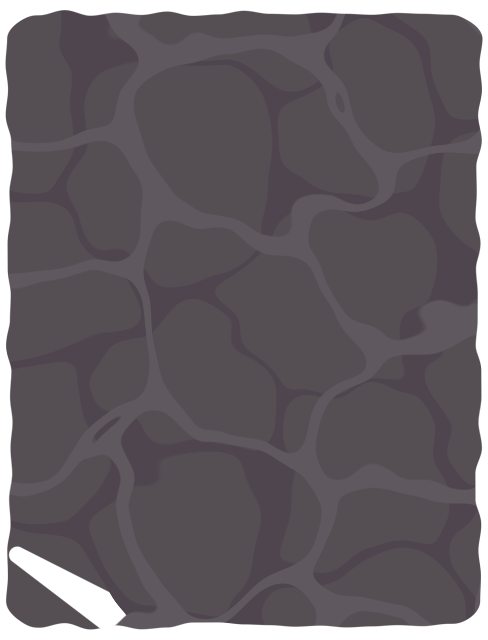
Give the GLSL for this texture, as a Shadertoy shader.

```glsl
// A dark stone slab with a wavy rim, crossed by pale and dark veins.
// Veins are the softened borders of warped, staggered Voronoi cells; small
// lens-shaped holes open on some borders, and a pale chip cuts one corner.

const vec3 PAPER = vec3(1.0);
const vec3 STONE = vec3(0.334, 0.308, 0.331);
const vec3 DARK_VEIN = vec3(0.310, 0.272, 0.306);
const vec3 PALE_VEIN = vec3(0.373, 0.345, 0.371);
const float CELL = 0.27;

vec2 hash2(vec2 p) {
    vec3 h = fract(p.xyx * vec3(0.1031, 0.1030, 0.0973));
    h += dot(h, h.yzx + 33.33);
    return fract((h.xx + h.yz) * h.zy);
}

vec2 noise2(vec2 p) {
    vec2 i = floor(p), f = fract(p);
    f = f * f * (3.0 - 2.0 * f);
    vec2 low = mix(hash2(i), hash2(i + vec2(1, 0)), f.x);
    vec2 high = mix(hash2(i + vec2(0, 1)), hash2(i + vec2(1, 1)), f.x);
    return mix(low, high, f.y);
}

float softMin(float a, float b, float k) {
    float h = max(k - abs(a - b), 0.0) / k;
    return min(a, b) - 0.25 * h * h * k;
}

float ellipse(vec2 p, vec2 radii) {
    return (length(p / radii) - 1.0) * min(radii.x, radii.y);
}

// Jittered cell centre; every other column is shifted by half a cell
vec2 cellCentre(vec2 cell, float seed) {
    float stagger = 0.5 * mod(cell.x, 2.0);
    return cell + vec2(0.5, 0.5 + stagger) + 0.5 * (hash2(cell + seed) - 0.5);
}

// Distance to the cell borders, with rounded corners
float borderDistance(vec2 p, float seed) {
    vec2 home = floor(p), nearest = vec2(0);
    float best = 1e5;
    for (int y = -2; y <= 2; y++)
    for (int x = -2; x <= 2; x++) {
        vec2 toCentre = cellCentre(home + vec2(x, y), seed) - p;
        float d = dot(toCentre, toCentre);
        if (d < best) { best = d; nearest = toCentre; }
    }
    float sum = 1e-9;
    for (int y = -2; y <= 2; y++)
    for (int x = -2; x <= 2; x++) {
        vec2 toCentre = cellCentre(home + vec2(x, y), seed) - p;
        vec2 gap = toCentre - nearest;
        if (dot(gap, gap) > 1e-5)
            sum += exp(-17.0 * dot(0.5 * (toCentre + nearest), normalize(gap)));
    }
    return -log(sum) / 17.0;
}

// Swells the vein around a share of the borders and opens a lens in each
float addLenses(vec2 p, float vein, float seed, float share) {
    vec2 home = floor(p);
    float hole = 1e5;
    for (int y = -2; y <= 1; y++)
    for (int x = -2; x <= 1; x++) {
        vec2 cell = home + vec2(x, y);
        vec2 pick = hash2(cell + seed + 71.0);
        if (pick.x > share) continue;
        vec2 a = cellCentre(cell, seed), b = cellCentre(cell + vec2(1, 0), seed);
        vec2 across = normalize(b - a), v = p - 0.5 * (a + b);
        vec2 local = vec2(dot(v, across), dot(v, vec2(-across.y, across.x)));
        vec2 radii = vec2(0.032, 0.065) * mix(0.8, 1.25, pick.y);
        vein = softMin(vein, ellipse(local, radii + 0.06), 0.09);
        hole = min(hole, ellipse(local, radii));
    }
    return max(vein, -hole);
}

float veinDistance(vec2 p, float seed, float width, float swell, float share) {
    vec2 q = p + 0.32 * (noise2(p * 2.1 + seed) - 0.5);
    q += 0.10 * (noise2(p * 5.0 + seed) - 0.5);
    float halfWidth = width + swell * (noise2(p * 1.8 + seed + 9.0).x - 0.5);
    return addLenses(q, borderDistance(q, seed) - halfWidth, seed, share);
}

float slabDistance(vec2 p, vec2 halfSize, float corner) {
    vec2 q = abs(p) - halfSize + corner;
    float box = length(max(q, 0.0)) + min(max(q.x, q.y), 0.0) - corner;
    return box + 0.013 * (noise2(p * 25.0 + 40.0).x - 0.5);
}

// Capsule that widens from radius r.x at a to r.y at b
float chipDistance(vec2 p, vec2 a, vec2 b, vec2 r) {
    vec2 axis = b - a;
    float h = clamp(dot(p - a, axis) / dot(axis, axis), 0.0, 1.0);
    return length(p - a - axis * h) - mix(r.x, r.y, h);
}

float cover(float d, float blur) {
    return 1.0 - smoothstep(-blur, blur, d);
}

void mainImage(out vec4 fragColor, in vec2 fragCoord) {
    float blur = 0.8 / iResolution.y;
    vec2 p = fragCoord / iResolution.y;
    vec2 middle = 0.5 * iResolution.xy / iResolution.y;
    vec2 q = (p - middle) / CELL + vec2(4.5);

    float chip = chipDistance(p, vec2(0.027, 0.133), vec2(0.22, 0.012), vec2(0.013, 0.034));
    float dark = veinDistance(q + vec2(0.37, 0.29), 23.0, 0.038, 0.07, 0.12);
    float pale = veinDistance(q, 5.0, 0.036, 0.025, 0.35);
    float slab = slabDistance(p - middle, middle - vec2(0.014, 0.022), 0.04);

    // Layers from the bottom up; the veins bridge the chip
    vec3 color = mix(STONE, PAPER, cover(chip, blur));
    color = mix(color, DARK_VEIN, cover(dark, blur / CELL));
    color = mix(color, PALE_VEIN, cover(pale, blur / CELL));
    color = mix(PAPER, color, cover(slab, blur));
    fragColor = vec4(color, 1.0);
}
```
